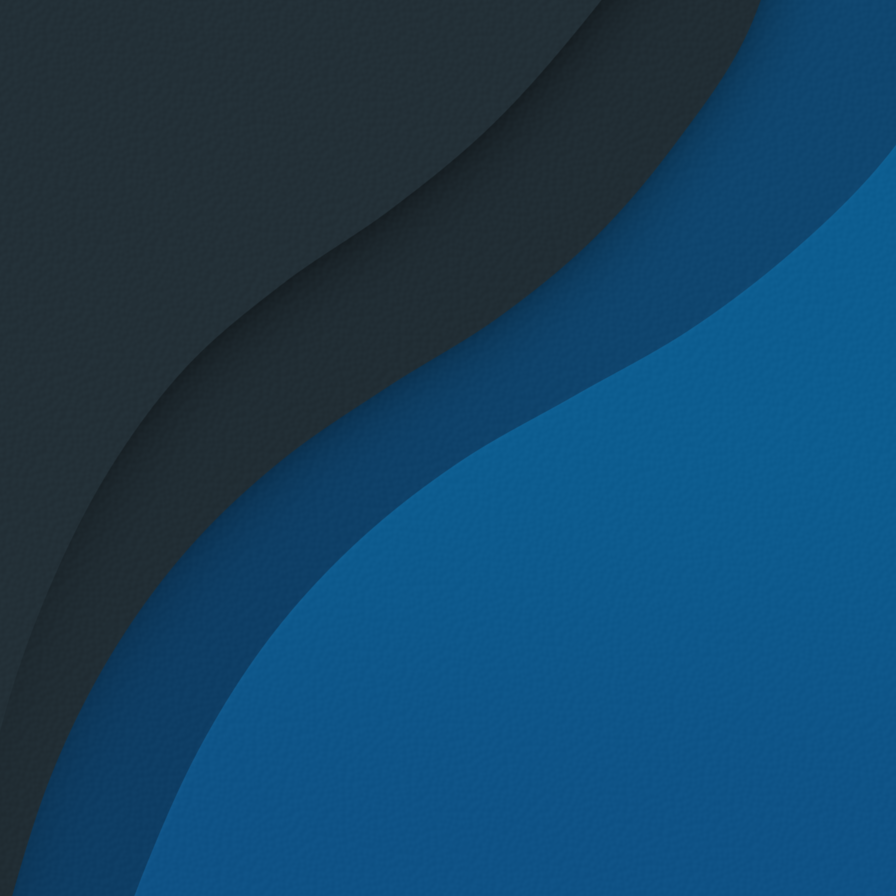
This background is drawn by a Shadertoy shader. Its source:

```glsl
// Overlapping wavy paper layers, charcoal over blue, with soft shadows and fine grain.

// Smooth curve through evenly spaced heights, from -0.2 to 2.2 along the diagonal
float spline(float[13] h, float along) {
    float s = clamp(along, 0.0, 1.999) * 5.0 + 1.0;
    int i = int(s);
    float t = fract(s);
    float a = h[i - 1], b = h[i], c = h[i + 1], d = h[i + 2];
    return b + 0.5 * t * (c - a + t * (2.0 * a - 5.0 * b + 4.0 * c - d
             + t * (3.0 * (b - c) + d - a)));
}

// Approximate signed distance to a wave, positive toward the upper left
float waveDistance(float[13] h, vec2 p) {
    float along = p.x + p.y;
    float height = spline(h, along);
    float slope = (spline(h, along + 0.01) - spline(h, along - 0.01)) / 0.02;
    return (p.y - p.x - height) / sqrt(2.0 + 2.0 * slope * slope);
}

vec2 hash2(vec2 cell) {
    vec3 q = fract(cell.xyx * vec3(0.1031, 0.1030, 0.0973));
    q += dot(q, q.yzx + 33.33);
    return fract((q.xx + q.yz) * q.zy);
}

// Cellular noise: distance to the nearest scattered point
float cellular(vec2 p) {
    vec2 cell = floor(p), f = fract(p);
    float nearest = 2.0;
    for (int y = -1; y <= 1; y++)
        for (int x = -1; x <= 1; x++) {
            vec2 o = vec2(x, y);
            nearest = min(nearest, length(o + hash2(cell + o) - f));
        }
    return nearest;
}

// Two-part falloff: tight contact shadow plus a wide soft one
float shadow(float d) {
    float away = max(-d, 0.0);
    return 0.6 * exp(-away / 0.014) + 0.4 * exp(-away * away / 0.002);
}

void mainImage(out vec4 fragColor, in vec2 fragCoord) {
    vec2 p = fragCoord / iResolution.xy;
    float pixel = 1.0 / min(iResolution.x, iResolution.y);

    // Layer boundaries, upper left to lower right
    float top = waveDistance(float[13](-0.08, 0.06, 0.193, 0.289, 0.354, 0.3825,
        0.3675, 0.3305, 0.3115, 0.321, 0.35, 0.41, 0.48), p);
    float middle = waveDistance(float[13](-0.14, -0.021, 0.081, 0.147, 0.1775, 0.172,
        0.1357, 0.0898, 0.071, 0.087, 0.13, 0.235, 0.36), p);
    float lower = waveDistance(float[13](-0.33, -0.223, -0.128, -0.054, -0.0115, -0.004,
        -0.029, -0.083, -0.1375, -0.165, -0.166, -0.13, -0.07), p);

    // Layer colours with gentle gradients
    vec3 brightBlue = mix(vec3(0.058, 0.322, 0.525), vec3(0.05, 0.365, 0.565),
                          smoothstep(0.0, 0.55, p.y));
    vec3 deepBlue = mix(vec3(0.055, 0.242, 0.395), vec3(0.06, 0.276, 0.438),
                        smoothstep(0.3, 1.7, p.x + p.y));
    vec3 charcoal = vec3(0.13, 0.178, 0.205);
    vec3 slate = vec3(0.138, 0.188, 0.216);

    // Cast shadows, fading toward the lower left
    float reach = smoothstep(0.1, 0.9, p.x + p.y);
    deepBlue *= 1.0 - (0.12 + 0.13 * reach) * shadow(middle);
    charcoal *= 1.0 - (0.06 + 0.29 * reach) * shadow(top);

    // Faint lit rim on the bright sheet
    brightBlue += vec3(0.012, 0.022, 0.026) * exp(-abs(lower) / 0.0025);

    // Stack the sheets
    vec3 color = mix(brightBlue, deepBlue, smoothstep(-pixel, pixel, lower));
    color = mix(color, charcoal, smoothstep(-pixel, pixel, middle));
    color = mix(color, slate, smoothstep(-pixel, pixel, top));

    // Embossed paper grain
    vec2 g = p * 150.0;
    float grain = cellular(g + vec2(-0.2, 0.2)) - cellular(g + vec2(0.2, -0.2));
    color += 0.014 * grain * vec3(0.7, 1.0, 1.1);

    fragColor = vec4(color, 1.0);
}
```
